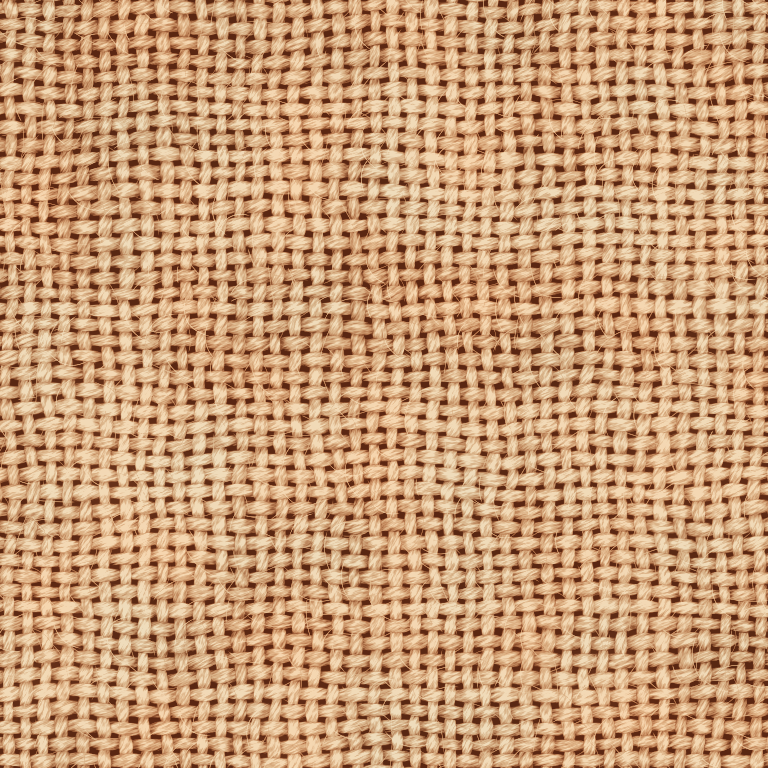
Write a Shadertoy shader that draws this texture.

```glsl
const vec2 YARNS = vec2(40.0, 46.0);      // warp columns, weft rows
const float WARP_RADIUS = 0.33;           // in yarn spacings
const float WEFT_RADIUS = 0.41;
const float WEAVE_DRIFT = 0.55;           // large bends of the cloth
const float YARN_WOBBLE = 0.13;           // bends of a single yarn
const float THICKNESS_VARIATION = 0.38;
const float STRAND_CONTRAST = 0.38;
const float PATCH_CONTRAST = 0.11;        // broad light and dark areas
const float GAP_TONE = 0.08;
const float HAIR_CELLS = 24.0;
const int HAIR_LAYERS = 2;
const float HAIR_RADIUS = 0.0007;         // in canvas units
const float HAIR_OPACITY = 0.5;

const vec3 DEEP_BROWN = vec3(0.35, 0.15, 0.07);
const vec3 RUST = vec3(0.58, 0.34, 0.20);
const vec3 TAN = vec3(0.76, 0.54, 0.37);
const vec3 STRAW = vec3(0.86, 0.70, 0.53);
const vec3 CREAM = vec3(0.95, 0.85, 0.71);
const float PI = 3.14159;

vec2 hash2(vec2 p) {
    vec3 q = fract(p.xyx * vec3(0.1031, 0.1030, 0.0973));
    q += dot(q, q.yzx + 33.33);
    return fract((q.xx + q.yz) * q.zy);
}

float gradientDot(vec2 cell, vec2 offset) {
    float angle = 2.0 * PI * hash2(cell).x;
    return dot(vec2(cos(angle), sin(angle)), offset);
}

float gradientNoise(vec2 p) {
    vec2 i = floor(p), f = p - i;
    vec2 u = f * f * f * (f * (f * 6.0 - 15.0) + 10.0);
    vec2 e = vec2(1.0, 0.0);
    float low = mix(gradientDot(i, f), gradientDot(i + e, f - e), u.x);
    float high = mix(gradientDot(i + e.yx, f - e.yx), gradientDot(i + 1.0, f - 1.0), u.x);
    return mix(low, high, u.y);
}

// One twisted yarn: height, tone and coverage
vec3 yarn(float along, float across, float phase, float id, float radius, float pixel) {
    float lift = cos(PI * (along - 0.5 + phase));
    across += YARN_WOBBLE * gradientNoise(vec2(along * 0.6, id * 7.31));
    float swell = gradientNoise(vec2(along * 0.45, id * 5.17 + 90.0));
    radius *= (0.92 + 0.1 * lift) * (1.0 + THICKNESS_VARIATION * swell);

    float t = across / radius;
    float roundness = sqrt(max(0.0, 1.0 - t * t));
    vec2 twist = vec2(along * 1.5 + across, across * 6.0 - along * 2.6);
    float strand = gradientNoise(twist + id * 17.3)
                 + 0.5 * gradientNoise(twist * 2.1 + id * 9.7);
    float tone = 0.21 + 0.36 * roundness + 0.20 * lift + STRAND_CONTRAST * strand;
    tone += 0.12 * (hash2(vec2(id, 4.0)).x - 0.5);

    float soft = pixel / radius;
    float coverage = 1.0 - smoothstep(1.0 - soft, 1.0 + soft, abs(t));
    return vec3(lift + 0.4 * roundness, tone, coverage);
}

// Plain weave: each yarn passes over and under by turns
float weaveTone(vec2 uv, float pixel) {
    vec2 p = uv * YARNS;
    p += WEAVE_DRIFT * vec2(gradientNoise(uv * 7.0), gradientNoise(uv * 7.0 + 40.0));
    vec2 id = floor(p), local = p - id - 0.5;
    vec2 soft = pixel * YARNS;

    vec3 weft = yarn(p.x, local.y, id.y, id.y + 3.0, WEFT_RADIUS, soft.y);
    vec3 warp = yarn(p.y, local.x, id.x + 1.0, id.x + 131.0, WARP_RADIUS, soft.x);
    weft.y += 0.14 * local.y;             // light from above

    float weftOnTop = smoothstep(-0.12, 0.12, weft.x - warp.x);
    float weftFirst = mix(mix(GAP_TONE, weft.y, weft.z), warp.y, warp.z);
    float warpFirst = mix(mix(GAP_TONE, warp.y, warp.z), weft.y, weft.z);
    return mix(weftFirst, warpFirst, weftOnTop);
}

// Loose curved hairs: x is coverage, y is brightness
vec2 hairs(vec2 uv, float pixel) {
    vec2 result = vec2(0.0, 0.5);
    float radius = max(HAIR_RADIUS, 0.5 * pixel) * HAIR_CELLS;
    for (int layer = 0; layer < HAIR_LAYERS; layer++) {
        vec2 p = uv * HAIR_CELLS + 0.37 * float(layer);
        for (int k = 0; k < 9; k++) {
            vec2 cell = floor(p) + vec2(k % 3 - 1, k / 3 - 1);
            vec2 seed = cell + 61.0 * float(layer) + 200.0;
            vec2 shape = hash2(seed + 17.0);
            vec2 d = p - cell - hash2(seed);
            float angle = PI * shape.x;
            d = mat2(cos(angle), -sin(angle), sin(angle), cos(angle)) * d;
            d.y += (shape.y - 0.5) * 1.4 * d.x * d.x;
            float reach = 0.25 + 0.6 * hash2(seed + 53.0).x;
            float line = 1.0 - smoothstep(0.3 * radius, 1.7 * radius, abs(d.y));
            line *= 1.0 - smoothstep(0.7 * reach, reach, abs(d.x));
            if (line > result.x) result = vec2(line, shape.y);
        }
    }
    return result;
}

vec3 juteColour(float tone) {
    vec3 colour = mix(DEEP_BROWN, RUST, smoothstep(0.08, 0.28, tone));
    colour = mix(colour, TAN, smoothstep(0.26, 0.45, tone));
    colour = mix(colour, STRAW, smoothstep(0.42, 0.62, tone));
    return mix(colour, CREAM, smoothstep(0.60, 0.82, tone));
}

void mainImage(out vec4 fragColor, in vec2 fragCoord) {
    vec2 uv = fragCoord / iResolution.xy;
    float pixel = 1.0 / min(iResolution.x, iResolution.y);
    float tone = weaveTone(uv, pixel);
    tone += PATCH_CONTRAST * gradientNoise(uv * 4.0 + 11.0);
    vec2 hair = hairs(uv, pixel);
    tone = mix(tone, 0.55 + 0.35 * hair.y, HAIR_OPACITY * hair.x);
    vec3 colour = juteColour(tone);
    colour *= 1.0 + vec3(0.03, -0.03, -0.07) * gradientNoise(uv * 9.0 + 70.0);
    fragColor = vec4(colour, 1.0);
}
```
